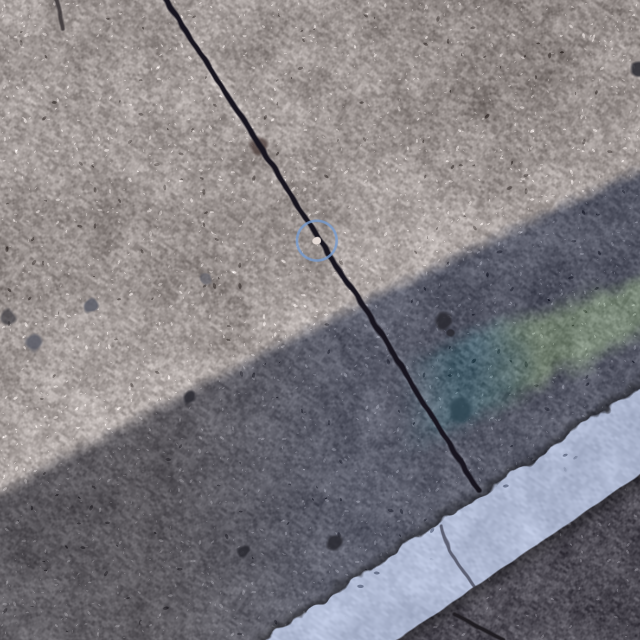
Reproduce this texture procedurally as a WebGL 1 fragment shader.

```glsl
precision highp float;
// Weathered concrete with a dark joint, a diagonal shadow, tinted light and a painted curb.
uniform vec2 u_resolution;

float hash(vec2 p) {
  vec3 q = fract(vec3(p.xyx) * 0.1031);
  q += dot(q, q.yzx + 33.33);
  return fract((q.x + q.y) * q.z);
}

float noise(vec2 p) {
  vec2 i = floor(p), f = fract(p);
  f = f * f * (3.0 - 2.0 * f);
  return mix(mix(hash(i), hash(i + vec2(1, 0)), f.x),
             mix(hash(i + vec2(0, 1)), hash(i + vec2(1, 1)), f.x), f.y);
}

float fbm(vec2 p) {
  float sum = 0.0, amp = 0.5;
  for (int i = 0; i < 5; i++) {
    sum += amp * noise(p);
    p = mat2(1.6, 1.2, -1.2, 1.6) * p + 17.3;
    amp *= 0.5;
  }
  return sum / 0.97;
}

float segment(vec2 p, vec2 a, vec2 b) {
  vec2 d = b - a;
  return length(p - a - d * clamp(dot(p - a, d) / dot(d, d), 0.0, 1.0));
}

// Soft irregular stain, 1 at its centre
float blot(vec2 p, vec2 center, float radius) {
  float d = length(p - center) + (noise(p * 90.0) - 0.5) * 0.006;
  return 1.0 - smoothstep(radius * 0.65, radius * 1.25, d);
}

// Scattered small chips, one per grid cell
float chips(vec2 p, float cells, float density) {
  vec2 g = p * cells + 40.0, id = floor(g);
  vec2 d = fract(g) - 0.3 - 0.4 * vec2(hash(id + 3.1), hash(id + 8.7));
  float angle = 6.283 * hash(id + 5.3);
  d = mat2(cos(angle), sin(angle), -sin(angle), cos(angle)) * d;
  float size = 0.1 + 0.16 * hash(id + 1.9);
  return step(1.0 - density, hash(id)) * (1.0 - smoothstep(size * 0.5, size, length(d * vec2(0.8, 1.5))));
}

void main() {
  vec2 uv = gl_FragCoord.xy / u_resolution;
  float wobble = noise(uv * 65.0) - 0.5;
  float broad = fbm(uv * 5.0 + 2.0) - 0.5;
  float mottle = fbm(uv * 24.0) - 0.5;
  vec2 grainUv = mat2(0.83, 0.55, -0.55, 0.83) * uv;
  float grain = noise(grainUv * vec2(150.0, 230.0) + 60.0) - 0.5;
  float fine = noise(grainUv * vec2(330.0, 270.0) + 90.0) - 0.5;

  // Sunlit slab, paler along the shadow and darker to the upper right
  float edge = uv.y - (0.229 + 0.547 * uv.x - 0.043 * uv.x * uv.x);
  vec3 lit = vec3(0.61, 0.58, 0.57) + 0.075 * exp(-max(edge, 0.0) * 8.0);
  lit -= 0.065 * smoothstep(0.35, 0.9, uv.x) * smoothstep(0.05, 0.3, edge);
  lit += 0.17 * broad + 0.2 * mottle;

  // Shaded slab, cooler near the joint
  vec3 shade = mix(vec3(0.355, 0.345, 0.365), vec3(0.34, 0.35, 0.405), smoothstep(0.2, 0.6, uv.x));
  shade += 0.12 * broad + 0.14 * mottle;

  // Transmitted light, teal fading to green
  float patchTop = 0.453 + 0.335 * (uv.x - 0.65) - uv.y;
  float patchBottom = uv.y - 0.33 - 0.53 * (uv.x - 0.73);
  float glow = smoothstep(-0.02, 0.03, patchTop + mottle * 0.04)
             * smoothstep(-0.02, 0.035, patchBottom + mottle * 0.04)
             * smoothstep(0.61, 0.72, uv.x);
  vec3 tint = mix(vec3(0.30, 0.40, 0.45), vec3(0.47, 0.53, 0.46), smoothstep(0.72, 0.84, uv.x + broad * 0.1));
  shade = mix(shade, tint + 0.2 * mottle + 0.08 * broad, glow * 0.9);

  float sun = smoothstep(-0.016, 0.018, edge + wobble * 0.008);
  vec3 color = mix(shade, lit, sun);
  float contrast = mix(0.7, 1.0, sun);
  color += contrast * (0.17 * grain + 0.10 * fine);
  color += contrast * (0.18 * chips(uv, 62.0, 0.17) + 0.14 * chips(uv + 0.37, 100.0, 0.13));
  color -= contrast * 0.2 * chips(uv + 0.71, 52.0, 0.09);

  // Stains and pits
  float dark = blot(uv, vec2(0.693, 0.497), 0.014);
  dark = max(dark, blot(uv, vec2(0.704, 0.481), 0.007));
  dark = max(dark, blot(uv, vec2(0.523, 0.152), 0.013));
  dark = max(dark, blot(uv, vec2(0.380, 0.138), 0.009));
  dark = max(dark, blot(uv, vec2(0.297, 0.379), 0.010));
  dark = max(dark, blot(uv, vec2(0.998, 0.890), 0.012));
  dark = max(dark, 0.7 * blot(uv, vec2(0.013, 0.505), 0.012));
  color = mix(color, vec3(0.16, 0.16, 0.19), dark * 0.85);
  float bluish = max(blot(uv, vec2(0.143, 0.522), 0.011), blot(uv, vec2(0.052, 0.465), 0.014));
  bluish = max(bluish, 0.7 * blot(uv, vec2(0.321, 0.564), 0.009));
  color = mix(color, vec3(0.34, 0.35, 0.40), bluish * 0.8);
  color = mix(color, vec3(0.18, 0.27, 0.32), 0.85 * blot(uv, vec2(0.720, 0.359), 0.020));

  // Joint between slabs with a pale worn lip
  vec2 jp = uv + vec2(wobble * 0.004, 0.0);
  float joint = min(segment(jp, vec2(0.256, 1.005), vec2(0.404, 0.776)), segment(jp, vec2(0.404, 0.776), vec2(0.488, 0.642)));
  joint = min(joint, min(segment(jp, vec2(0.488, 0.642), vec2(0.579, 0.505)), segment(jp, vec2(0.579, 0.505), vec2(0.747, 0.234))));
  color += 0.09 * (1.0 - smoothstep(0.004, 0.016, joint)) * (0.6 + mottle);
  color = mix(color, vec3(0.30, 0.24, 0.23), 0.75 * blot(uv, vec2(0.404, 0.772), 0.014));
  color = mix(color, vec3(0.09, 0.08, 0.12), 1.0 - smoothstep(0.002, 0.0058, joint));
  float hairline = segment(jp, vec2(0.088, 1.0), vec2(0.098, 0.955));
  color = mix(color, vec3(0.22, 0.20, 0.21), 0.85 * (1.0 - smoothstep(0.001, 0.005, hairline)));

  // Thin blue ring
  float ring = abs(length(uv - vec2(0.495, 0.624)) - 0.031);
  color = mix(color, vec3(0.46, 0.61, 0.82), 0.8 * (1.0 - smoothstep(0.0008, 0.0032, ring)));
  color = mix(color, vec3(0.9, 0.86, 0.84), blot(uv, vec2(0.495, 0.624), 0.005));

  // Painted curb with a chipped upper edge, and asphalt below
  float upper = 0.677 * (uv.x - 0.417) - uv.y + wobble * 0.014 + mottle * 0.016;
  float lower = uv.y - 0.68 * (uv.x - 0.62) + wobble * 0.003;
  color *= 1.0 - 0.4 * smoothstep(-0.022, 0.0, upper);
  vec3 paint = vec3(0.68, 0.72, 0.82) + 0.15 * mottle + 0.06 * broad + 0.07 * grain;
  paint -= 0.28 * chips(uv + 0.2, 44.0, 0.2) * (1.0 - smoothstep(0.02, 0.06, upper));
  float crack = min(segment(jp, vec2(0.690, 0.178), vec2(0.703, 0.140)), segment(jp, vec2(0.703, 0.140), vec2(0.740, 0.083)));
  paint = mix(paint, vec3(0.30, 0.31, 0.38), 0.85 * (1.0 - smoothstep(0.001, 0.004, crack)));
  color = mix(color, paint, smoothstep(-0.002, 0.003, upper));
  vec3 asphalt = vec3(0.31, 0.30, 0.335) + 0.16 * mottle + 0.14 * grain + 0.1 * fine + 0.14 * chips(uv, 70.0, 0.15);
  asphalt *= 0.68 + 0.32 * smoothstep(0.0, 0.035, -lower);
  float gap = segment(jp, vec2(0.710, 0.040), vec2(0.785, 0.0));
  asphalt = mix(asphalt, vec3(0.12, 0.11, 0.13), 1.0 - smoothstep(0.001, 0.005, gap));
  color = mix(asphalt, color, smoothstep(-0.002, 0.002, lower));

  gl_FragColor = vec4(clamp(color, 0.0, 1.0), 1.0);
}
```
